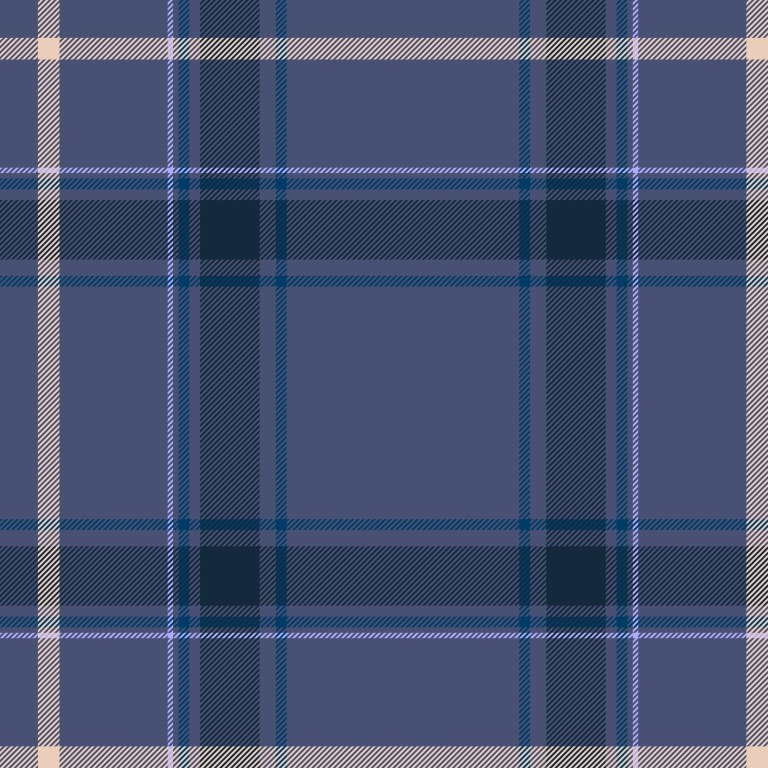
This pattern is drawn by a Shadertoy shader. Its source:

```glsl
// Blue tartan: one mirrored sequence of coloured bands colours both warp and weft.
// A diagonal twill mask chooses, thread by thread, which of the two is on top.
// All lengths are in threads, counted from the upper left corner of the canvas.

#define THREADS 142.0   // threads across the canvas height
#define SETT 131.0      // threads in one full mirrored repeat
#define PIVOT 9.0       // thread at the centre of the cream band
#define TWILL_PERIOD 1.0

#define GROUND vec3(0.284, 0.316, 0.451)
#define CREAM vec3(0.922, 0.808, 0.729)
#define LAVENDER vec3(0.675, 0.675, 0.980)
#define BLUE vec3(0.000, 0.235, 0.400)
#define NAVY vec3(0.080, 0.160, 0.235)

// Antialiased coverage of the interval [start, end] at position t.
float band(float t, float start, float end, float aa) {
    return clamp((t - start) / aa + 0.5, 0.0, 1.0)
         * clamp((end - t) / aa + 0.5, 0.0, 1.0);
}

// Yarn colour at thread t, mirrored about the cream pivot.
vec3 yarn(float t, float aa) {
    float halfSett = 0.5 * SETT;
    float d = abs(mod(t - PIVOT + halfSett, SETT) - halfSett);
    vec3 color = GROUND;
    color = mix(color, CREAM, band(d, -2.0, 2.0, aa));
    color = mix(color, LAVENDER, band(d, 22.0, 23.0, aa));
    color = mix(color, BLUE, band(d, 24.0, 26.0, aa));
    color = mix(color, NAVY, band(d, 28.0, 39.0, aa));
    return mix(color, BLUE, band(d, 42.0, 44.0, aa));
}

// 1 where the warp is on top, 0 where the weft is: rising diagonals of equal width.
float twill(vec2 p, float aa) {
    float phase = fract((p.x + p.y) / TWILL_PERIOD);
    float edge = (0.25 - abs(phase - 0.75)) * TWILL_PERIOD;
    // Distance wraps around so that both diagonal edges are smoothed alike.
    edge = max(edge, -phase * TWILL_PERIOD);
    return clamp(edge / (aa * sqrt(2.0)) + 0.5, 0.0, 1.0);
}

void mainImage(out vec4 fragColor, in vec2 fragCoord) {
    float pixel = THREADS / iResolution.y;
    vec2 p = vec2(fragCoord.x, iResolution.y - fragCoord.y) * pixel;

    vec3 warp = yarn(p.x, pixel);
    vec3 weft = yarn(p.y, pixel);
    fragColor = vec4(mix(weft, warp, twill(p, pixel)), 1.0);
}
```
